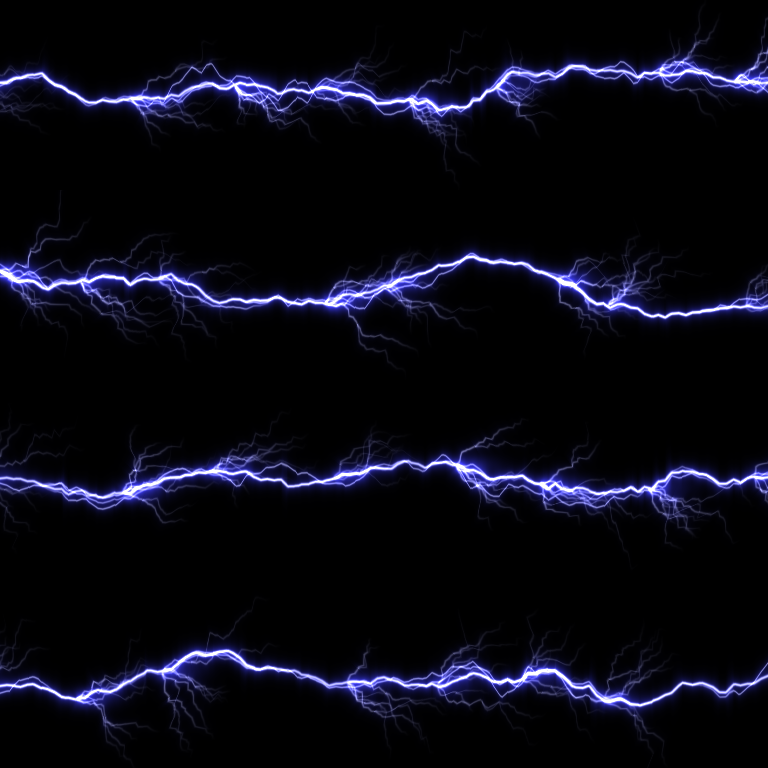
A WebGL 2 fragment shader for this pattern:

```glsl
#version 300 es
precision highp float;
// Four horizontal lightning bolts on black, each with its own jagged course.
// Kinked noise bends a bright main line, loose strands wind about it, and
// forks fan out to the right from scattered knots of blue glow.

uniform vec2 u_resolution;
out vec4 outColor;

const float ROWS = 4.0;
const float ROW_PITCH = 0.254;
const float FIRST_ROW = 0.118;
const int KNOTS = 8;
const int FORKS = 5;
const int STRANDS = 3;
const vec3 GLOW_BLUE = vec3(0.21, 0.21, 0.88);
const vec3 CORE_PALE = vec3(0.80, 0.80, 0.88);

float hash(float n, float seed) {
    vec2 p = fract(vec2(n, seed) * vec2(0.1031, 0.1137) + 0.37);
    p += dot(p, p.yx + 33.33);
    return fract((p.x + p.y) * p.x * 7.31);
}

// Straight segments between random heights, from -0.5 to 0.5
float kinked(float x, float seed) {
    float cell = floor(x);
    return mix(hash(cell, seed), hash(cell + 1.0, seed), x - cell) - 0.5;
}

// Height of the main bolt about its row centre
float boltHeight(float x, float seed) {
    return 0.070 * kinked(x * 7.0, seed)
         + 0.028 * kinked(x * 18.0, seed + 1.3)
         + 0.012 * kinked(x * 47.0, seed + 2.7)
         + 0.006 * kinked(x * 112.0, seed + 4.1);
}

// Sideways wander of a fork, zero at its root
float forkWander(float t, float seed) {
    float sway = 0.026 * kinked(t * 31.0, seed)
               + 0.012 * kinked(t * 83.0, seed + 1.7)
               + 0.005 * kinked(t * 190.0, seed + 3.1);
    return sway * smoothstep(0.0, 0.02, t);
}

// Light of one line: x is its pale core, y its blue halo
vec2 lineLight(float dist, float width, float reach) {
    float d = abs(dist);
    return vec2(exp(-d * d / (width * width)), exp(-d / reach));
}

// One fork with a twig that splits off partway
vec2 forkLight(vec2 p, float angle, float len, float seed, float width) {
    float c = cos(angle);
    float s = sin(angle);
    vec2 q = vec2(c * p.x + s * p.y, c * p.y - s * p.x);
    if (q.x < 0.0 || q.x > len || abs(q.y) > 0.09) return vec2(0.0);

    float fade = smoothstep(0.0, 0.006, q.x) * (1.0 - q.x / len);
    float offset = q.y - forkWander(q.x, seed);
    vec2 light = lineLight(offset * 0.85, width, 0.0048);

    float run = q.x - len * mix(0.2, 0.5, hash(seed, 5.0));
    if (run > 0.0) {
        float side = hash(seed, 8.0) < 0.5 ? -1.0 : 1.0;
        float twig = offset - side * 0.55 * run - forkWander(run, seed + 9.0);
        light += 0.65 * lineLight(twig * 0.8, width, 0.004);
    }
    return light * fade;
}

void main() {
    vec2 uv = gl_FragCoord.xy / u_resolution;
    float pixel = 1.0 / min(u_resolution.x, u_resolution.y);
    float row = clamp(floor((uv.y - FIRST_ROW) / ROW_PITCH + 0.5), 0.0, ROWS - 1.0);
    vec2 p = vec2(uv.x, uv.y - FIRST_ROW - row * ROW_PITCH);
    float seed = row * 37.0 + 11.0;
    float fineWidth = max(0.0013, 0.7 * pixel);

    // Main bolt, with distance corrected for its slope
    float height = boltHeight(p.x, seed);
    float slope = (boltHeight(p.x + 0.002, seed) - boltHeight(p.x - 0.002, seed)) / 0.004;
    float steep = inversesqrt(1.0 + slope * slope);
    float power = 0.85 + 0.5 * kinked(p.x * 13.0, seed + 6.0);
    float mainWidth = max(0.0018, 0.8 * pixel);
    vec2 light = lineLight((p.y - height) * steep, mainWidth, 0.0055) * vec2(1.25, 0.8) * power;

    // Loose strands that part from the bolt and rejoin it
    for (int i = 0; i < STRANDS; i++) {
        float id = seed + 50.0 + float(i) * 7.0;
        float spread = max(0.0, kinked(p.x * 8.0, id) + 0.1);
        float drift = spread * (0.09 * kinked(p.x * 26.0, id + 1.0) + 0.035 * kinked(p.x * 80.0, id + 2.0));
        vec2 strand = lineLight((p.y - height - drift) * steep, fineWidth, 0.005);
        light += strand * vec2(0.5, 0.28) * smoothstep(0.02, 0.25, spread);
    }

    // Knots along the bolt, each with a haze and a fan of forks
    for (int k = 0; k < KNOTS; k++) {
        float knot = seed + float(k) * 3.7;
        float x = (float(k) - 0.6 + 0.8 * hash(knot, 21.0)) / float(KNOTS - 1);
        vec2 root = p - vec2(x, boltHeight(x, seed));
        float vigour = mix(0.45, 1.0, hash(knot, 22.0));
        vec2 haze = (root - vec2(0.025, 0.0)) / vec2(0.032, 0.013);
        light.y += 0.30 * vigour * exp(-dot(haze, haze));

        float lean = hash(knot, 23.0) < 0.5 ? -1.0 : 1.0;
        for (int j = 0; j < FORKS; j++) {
            float id = knot * 5.0 + float(j) * 13.0;
            float side = hash(id, 31.0) < 0.72 ? lean : -lean;
            float bend = mix(0.12, 0.95, hash(id, 32.0));
            float len = mix(0.07, 0.18, hash(id, 33.0)) * (1.0 - 0.35 * bend);
            vec2 fork = forkLight(root, side * bend, len, id, fineWidth);
            light += fork * vec2(0.55, 0.27) * vigour;
        }
    }

    outColor = vec4(min(GLOW_BLUE * light.y + CORE_PALE * light.x, 1.0), 1.0);
}
```
